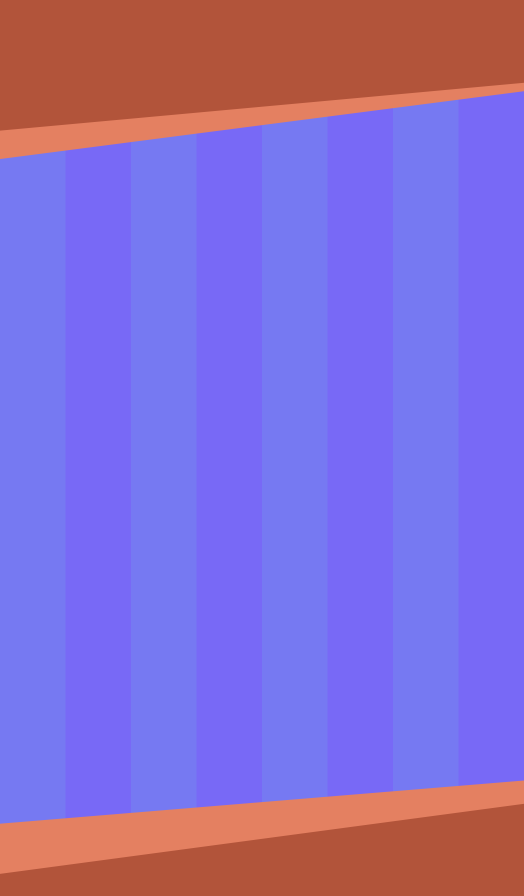
This background is drawn by a Shadertoy shader. Its source:

```glsl
// A band of flat vertical stripes between two slanted, two-tone borders.
// Each border edge is a straight line across the canvas; the layers are
// blended with one-pixel coverage so that every edge stays smooth.

// Colours
const vec3 STRIPE_BLUE   = vec3(0.463, 0.474, 0.949);
const vec3 STRIPE_VIOLET = vec3(0.471, 0.412, 0.965);
const vec3 BORDER_LIGHT  = vec3(0.894, 0.502, 0.380);
const vec3 BORDER_DARK   = vec3(0.698, 0.329, 0.227);

// Number of blue and violet pairs across the width
const float STRIPE_PAIRS = 4.0;

// Edge heights at the left and right sides, as shares of the canvas height
const vec2 TOP_DARK     = vec2(0.8542, 0.9076);
const vec2 TOP_LIGHT    = vec2(0.8225, 0.8982);
const vec2 BOTTOM_LIGHT = vec2(0.0807, 0.1289);
const vec2 BOTTOM_DARK  = vec2(0.0247, 0.1029);

// Pixel coverage from a signed distance, positive inside
float coverage(float distanceInside, float pixel) {
    return clamp(distanceInside / pixel + 0.5, 0.0, 1.0);
}

// Signed vertical offset of a point above a slanted edge
float aboveEdge(vec2 uv, vec2 edge) {
    return uv.y - mix(edge.x, edge.y, uv.x);
}

void mainImage(out vec4 fragColor, in vec2 fragCoord) {
    vec2 uv = fragCoord / iResolution.xy;
    vec2 pixel = 1.0 / iResolution.xy;

    // Alternating stripes
    float wave = abs(fract(uv.x * STRIPE_PAIRS + 0.25) - 0.5) - 0.25;
    float violet = coverage(wave / STRIPE_PAIRS, pixel.x);
    vec3 color = mix(STRIPE_BLUE, STRIPE_VIOLET, violet);

    // Light wedges, then the dark outer areas
    float light = max(aboveEdge(uv, TOP_LIGHT), -aboveEdge(uv, BOTTOM_LIGHT));
    float dark = max(aboveEdge(uv, TOP_DARK), -aboveEdge(uv, BOTTOM_DARK));
    color = mix(color, BORDER_LIGHT, coverage(light, pixel.y));
    color = mix(color, BORDER_DARK, coverage(dark, pixel.y));

    fragColor = vec4(color, 1.0);
}
```
